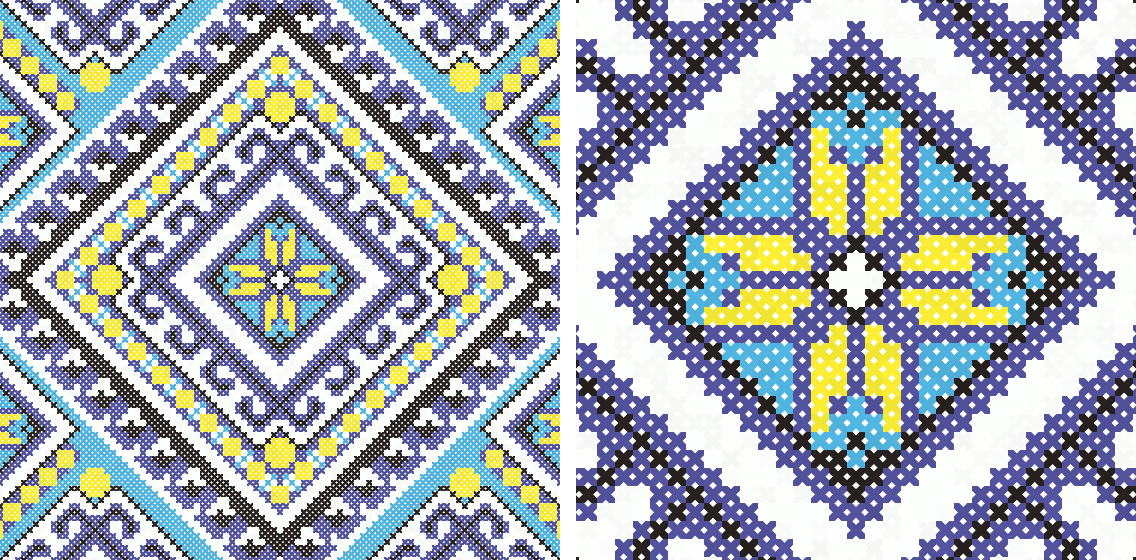
Left, the full canvas; right, a detail of the centre.
Write a WebGL 2 fragment shader that draws this pattern.

```glsl
#version 300 es
precision highp float;
// Cross-stitch embroidery: nested diamond medallion, hooks, meander band and corner motifs.
uniform vec2 u_resolution;
out vec4 outColor;

const vec3 CLOTH = vec3(0.99, 1.0, 0.99);
const vec3 VIOLET = vec3(0.32, 0.32, 0.61);
const vec3 SKY = vec3(0.31, 0.70, 0.87);
const vec3 BLACK = vec3(0.15, 0.13, 0.12);
const vec3 YELLOW = vec3(0.97, 0.92, 0.20);

float hash(vec2 p) {
  vec3 q = fract(vec3(p.xyx) * 0.1031);
  q += dot(q, q.yzx + 33.33);
  return fract((q.x + q.y) * q.z);
}

float manhattan(vec2 p) { return abs(p.x) + abs(p.y); }

// Eight-petal star inside a violet diamond of radius 14
vec3 star(vec2 p) {
  p = abs(p);
  float d = p.x + p.y, a = max(p.x, p.y), b = min(p.x, p.y);
  if (d < 1.5) return CLOTH;
  if (d < 2.5 || d == 12.0) return BLACK;
  if (d > 12.5) return VIOLET;
  if (b > 0.5 && b < 2.5 && a - b > 1.5 && a - b < 5.5 + b * 0.5) return YELLOW;
  float eye = abs(a - 10.0) + b;
  if (eye == 1.0) return BLACK;
  if (eye < 3.5 || b > 3.5) return SKY;
  return VIOLET;
}

// Curled hook: stem, cap and tail; x runs along the band, y away from it
float hook(vec2 q) {
  float stem = max(abs(q.x), abs(q.y - 25.0) - 3.0);
  float cap = max(abs(q.y - 28.0), abs(q.x - 3.0) - 3.0);
  float tail = max(abs(q.x - 6.0), abs(q.y - 27.0) - 1.0);
  return min(stem, min(cap, tail));
}

// Crossing band with hooks, and a black rim notched by yellow lozenges
vec3 hookField(vec2 p, vec3 ground) {
  p = abs(p);
  float d = p.x + p.y, t = abs(p.x - p.y);
  float a = max(p.x, p.y) - 29.0, b = min(p.x, p.y);
  float lozenge = abs(a) + b;
  float rim = max(d - 32.0, 4.0 - lozenge);
  if (lozenge < 3.5 && max(abs(a), b) < 2.5) return YELLOW;
  if (rim == 0.0) return BLACK;
  if (rim > 0.0) return ground;
  float thread = min(hook(vec2(21.0 - t, d)), hook(vec2(t - 3.0, d)));
  float band = abs(d - 21.0);
  if (min(thread, band) < 0.5) return BLACK;
  return thread < 1.5 || band < 2.5 ? VIOLET : CLOTH;
}

// Border of yellow knots, white gaps and sky links
vec3 knotBorder(float d, float t) {
  float along = abs(mod(t, 8.0) - 4.0), across = abs(d - 36.0);
  if (along + across < 2.5) return YELLOW;
  if (across > 2.5) return VIOLET;
  if (along == 3.0 && across < 1.5) return CLOTH;
  return along > 2.5 ? SKY : VIOLET;
}

// Interlocked black fingers and violet lobes
vec3 meander(float d, float t) {
  float k = mod(t + 5.0, 10.0) - 5.0;
  bool slit = k > 1.5 && k < 3.5 && d > 45.5 && d < 51.5;
  bool curl = k > -1.5 && k < 2.5 && d > 46.5 && d < 48.5;
  bool outerNotch = k < -3.5 && d > 51.5;
  if (slit || curl || outerNotch) return CLOTH;
  return d < 46.5 || (abs(k) < 2.5 && d < 51.5) ? BLACK : VIOLET;
}

// Corner: a star, a slanted row of knots and a second hook field
vec3 corner(vec2 p) {
  float e = manhattan(p - vec2(52, 25));
  if (e < 14.5) return star(p - vec2(52, 25));
  if (e < 17.5) return CLOTH;
  if (e == 18.0) return BLACK;
  vec2 h = p - vec2(31, 63);
  if (manhattan(h) < 32.5) return hookField(h, SKY);
  if (manhattan(p - vec2(31, 33)) < 2.5) return YELLOW;
  float across = abs(p.x - p.y - 6.0);
  float along = abs(mod(p.x + p.y + 3.0, 6.0) - 3.0);
  if (p.x + p.y < 62.5 || across > 2.5) return SKY;
  return across + along < 2.5 ? YELLOW : VIOLET;
}

vec3 pattern(vec2 p) {
  float d = p.x + p.y, t = p.x - p.y;
  if (d < 14.5) return star(p);
  if (d < 32.5) return hookField(p, VIOLET);
  if (d < 39.5) return knotBorder(d, t);
  if (d < 42.5) return CLOTH;
  if (d < 54.5) return meander(d, t);
  if (d < 56.5) return CLOTH;
  return corner(p);
}

void main() {
  float side = min(u_resolution.x, u_resolution.y);
  vec2 grid = (gl_FragCoord.xy - 0.5 * u_resolution) / side * 94.0 + 0.5;
  vec2 cell = floor(grid), f = fract(grid) - 0.5;
  // Each cell is one stitch of two crossed threads
  float thread = min(abs(f.x - f.y), abs(f.x + f.y)) * 0.7071;
  float aa = 47.0 / side;
  float cover = 1.0 - smoothstep(0.21 - aa, 0.21 + aa, thread);
  vec3 dye = pattern(abs(cell)) * (0.97 + 0.05 * hash(cell + 200.0));
  outColor = vec4(mix(CLOTH, min(dye, CLOTH), cover), 1.0);
}
```
